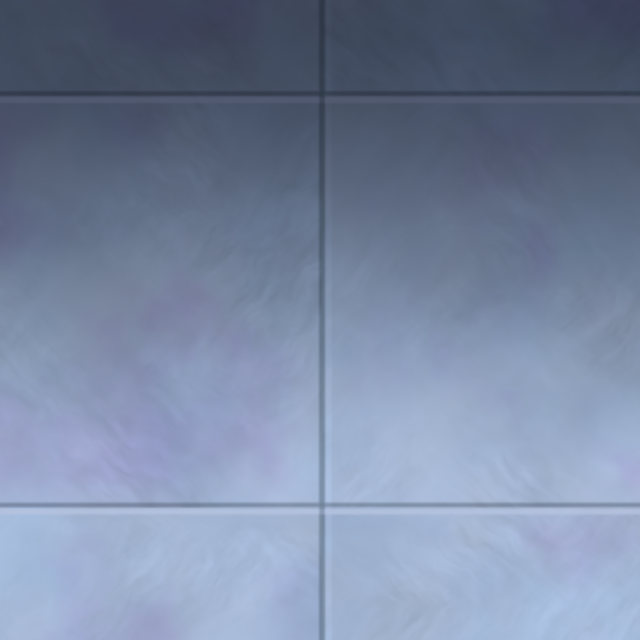
A Shadertoy shader for this texture:

```glsl
// Brushed blue-violet wall panels with soft bevelled seams, fading to dark at the top.

float hash(vec2 p) {
    vec3 q = fract(vec3(p.xyx) * 0.1031);
    q += dot(q, q.yzx + 33.33);
    return fract((q.x + q.y) * q.z);
}

float noise(vec2 p) {
    vec2 i = floor(p), f = fract(p);
    f = f * f * (3.0 - 2.0 * f);
    return mix(mix(hash(i), hash(i + vec2(1, 0)), f.x),
               mix(hash(i + vec2(0, 1)), hash(i + vec2(1, 1)), f.x), f.y);
}

// Fractal noise centred on zero
float fbm(vec2 p) {
    float sum = 0.0, amp = 0.5;
    for (int i = 0; i < 5; i++) {
        sum += amp * (noise(p) - 0.5);
        p = mat2(0.8, 0.6, -0.6, 0.8) * p * 2.03 + 17.3;
        amp *= 0.5;
    }
    return sum;
}

// Short feathered streaks running along the given angle
float strokes(vec2 p, float angle) {
    vec2 dir = vec2(cos(angle), sin(angle));
    vec2 q = vec2(dot(p, dir), dot(p, vec2(-dir.y, dir.x)));
    q += 0.03 * vec2(fbm(p * 22.0), fbm(p * 22.0 + 9.0));
    return 0.4 * (noise(q * vec2(14, 34)) - 0.5)
         + 0.35 * (noise(q * vec2(27, 78) + 31.0) - 0.5)
         + 0.25 * (noise(q * vec2(50, 160) + 57.0) - 0.5);
}

// Soft line of the given half width
float band(float d, float halfWidth) {
    float soft = max(0.0032, 0.75 / iResolution.y);
    return 1.0 - smoothstep(halfWidth - soft, halfWidth + soft, abs(d));
}

void mainImage(out vec4 fragColor, in vec2 fragCoord) {
    vec2 uv = fragCoord / iResolution.xy;

    // Panel index and signed distances to the nearest seams
    vec2 grid = vec2(uv.x - 0.503, (uv.y - 0.2064) / 0.643);
    vec2 panel = floor(grid);
    vec2 seam = vec2(grid.x, (fract(grid.y + 0.5) - 0.5) * 0.643);
    vec2 p = uv + 7.0 * vec2(hash(panel + 11.0), hash(panel + 29.0));

    // Vertical light falloff
    float light = smoothstep(0.98, 0.18, uv.y);
    vec3 color = mix(vec3(0.245, 0.285, 0.36), vec3(0.645, 0.72, 0.835), light);

    // Clouded paint with crossed brush strokes
    float cloud = fbm(p * 6.0 + 0.8 * fbm(p * 9.0));
    float crossing = smoothstep(0.35, 0.65, noise(p * 4.0 + 5.0));
    float brush = mix(strokes(p, 0.85), strokes(p, -0.75), crossing);
    float patchy = smoothstep(0.25, 0.75, noise(p * 8.0 + 41.0));
    color *= 1.0 + 0.17 * cloud + 0.15 * brush * mix(0.3, 1.0, patchy);

    // Violet stains and faint warm tints, calmer beside the seams
    float inner = smoothstep(0.0, 0.1, min(abs(seam.x), abs(seam.y) * 1.5));
    float stain = smoothstep(-0.05, 0.3, fbm(p * 5.0 + 23.0) + 0.15 * brush);
    color *= mix(vec3(1), vec3(0.95, 0.89, 0.96), stain * mix(0.3, 1.0, inner));
    color *= 1.0 + vec3(0.08, 0.0, -0.04) * fbm(p * 8.0 + 61.0);

    // Vertical groove with a faint lit right edge
    color *= 1.0 + 0.045 * band(seam.x - 0.0105, 0.0045);
    color *= 1.0 - vec3(0.25, 0.22, 0.22) * band(seam.x, 0.0045);

    // Horizontal groove: shadow above, highlight below, notched at crossings
    float notch = 1.0 - 0.6 * band(seam.x, 0.0048);
    color *= 1.0 - vec3(0.24, 0.23, 0.22) * band(seam.y - 0.0045, 0.0036) * notch;
    vec3 glint = mix(vec3(0.33, 0.36, 0.45), vec3(0.71, 0.765, 0.875), smoothstep(0.85, 0.21, uv.y));
    color = mix(color, glint, 0.8 * band(seam.y + 0.0058, 0.0045) * notch);

    fragColor = vec4(color, 1.0);
}
```
